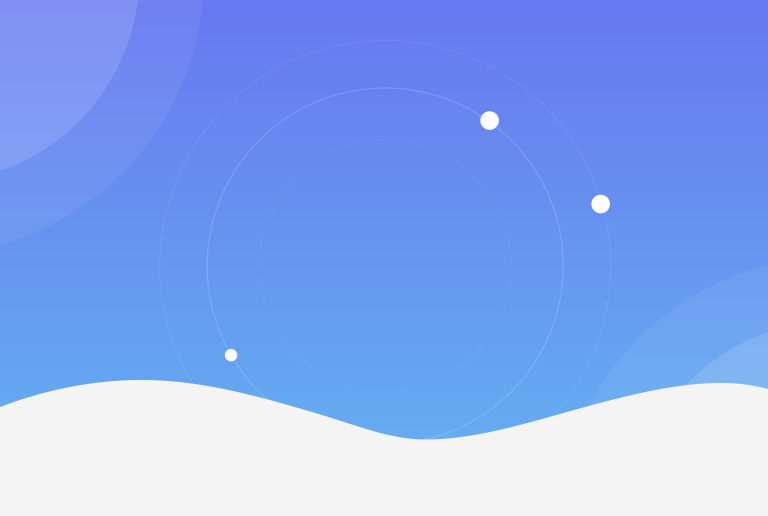
A WebGL 1 fragment shader for this background:

```glsl
precision highp float;
// Blue gradient sky with corner discs, thin orbits with dots, and a pale wave below.

uniform vec2 u_resolution;

// Lengths are fractions of the canvas height.
const float ASPECT = 1.4884;

const vec3 SKY_TOP = vec3(0.405, 0.468, 0.941);
const vec3 SKY_LOW = vec3(0.395, 0.675, 0.941);
const vec3 WAVE_COLOR = vec3(0.957);
const vec3 WHITE = vec3(1.0);
const float HORIZON = 0.147;

// Corner discs: centre x, centre y, radius
const vec3 LEFT_OUTER = vec3(-0.1483, 1.0484, 0.5438);
const vec3 LEFT_INNER = vec3(-0.1318, 1.0484, 0.4021);
const vec3 RIGHT_OUTER = vec3(1.6221, -0.0388, 0.5426);
const vec3 RIGHT_INNER = vec3(1.6279, -0.0329, 0.4140);
const float OUTER_ALPHA = 0.06;
const float INNER_ALPHA = 0.125;

// Orbits: radii and opacities from the inside out
const vec2 ORBIT_CENTER = vec2(0.7465, 0.4845);
const vec3 ORBIT_RADII = vec3(0.244, 0.345, 0.437);
const vec3 ORBIT_ALPHAS = vec3(0.03, 0.18, 0.08);
const float LINE_HALF_WIDTH = 0.001;

// Dots: orbit radius, angle, size
const vec3 DOT_TOP = vec3(0.347, 0.948, 0.0180);
const vec3 DOT_RIGHT = vec3(0.4345, 0.280, 0.0180);
const vec3 DOT_LOW = vec3(0.345, 3.666, 0.0120);

// Wave knots: x, height, slope
const vec3 KNOT_0 = vec3(0.0, 0.2112, 0.38);
const vec3 KNOT_1 = vec3(0.2752, 0.2636, 0.0);
const vec3 KNOT_2 = vec3(0.624, 0.1957, -0.30);
const vec3 KNOT_3 = vec3(0.8236, 0.1483, 0.0);
const vec3 KNOT_4 = vec3(1.1337, 0.2112, 0.27);
const vec3 KNOT_5 = vec3(1.3992, 0.2578, 0.0);
const vec3 KNOT_6 = vec3(1.4884, 0.2461, -0.26);

// Smooth coverage of a shape from its signed distance
float coverage(float dist, float pixel) {
    return clamp(0.5 - dist / pixel, 0.0, 1.0);
}

float disc(vec2 p, vec3 circle, float pixel) {
    return coverage(length(p - circle.xy) - circle.z, pixel);
}

float orbitLine(float fromCenter, float radius, float pixel) {
    return coverage(abs(fromCenter - radius) - LINE_HALF_WIDTH, pixel);
}

float orbitDot(vec2 p, vec3 dot3, float pixel) {
    vec2 center = ORBIT_CENTER + dot3.x * vec2(cos(dot3.y), sin(dot3.y));
    return disc(p, vec3(center, dot3.z), pixel);
}

// Cubic Hermite curve between two knots
float hermite(float x, vec3 a, vec3 b) {
    float span = b.x - a.x;
    float t = clamp((x - a.x) / span, 0.0, 1.0);
    float s = 1.0 - t;
    return mix(a.y, b.y, t * t * (3.0 - 2.0 * t))
         + span * t * s * (a.z * s - b.z * t);
}

float waveHeight(float x) {
    if (x < KNOT_1.x) return hermite(x, KNOT_0, KNOT_1);
    if (x < KNOT_2.x) return hermite(x, KNOT_1, KNOT_2);
    if (x < KNOT_3.x) return hermite(x, KNOT_2, KNOT_3);
    if (x < KNOT_4.x) return hermite(x, KNOT_3, KNOT_4);
    if (x < KNOT_5.x) return hermite(x, KNOT_4, KNOT_5);
    return hermite(x, KNOT_5, KNOT_6);
}

void main() {
    vec2 p = gl_FragCoord.xy / u_resolution * vec2(ASPECT, 1.0);
    float pixel = 1.0 / u_resolution.y;

    // Sky
    float rise = clamp((p.y - HORIZON) / (1.0 - HORIZON), 0.0, 1.0);
    vec3 color = mix(SKY_LOW, SKY_TOP, rise);

    // Translucent corner discs
    float outer = max(disc(p, LEFT_OUTER, pixel), disc(p, RIGHT_OUTER, pixel));
    float inner = max(disc(p, LEFT_INNER, pixel), disc(p, RIGHT_INNER, pixel));
    color = mix(color, WHITE, OUTER_ALPHA * outer);
    color = mix(color, WHITE, INNER_ALPHA * inner);

    // Orbits
    float fromCenter = length(p - ORBIT_CENTER);
    for (int i = 0; i < 3; i++) {
        float line = orbitLine(fromCenter, ORBIT_RADII[i], pixel);
        color = mix(color, WHITE, ORBIT_ALPHAS[i] * line);
    }

    // Dots
    float dots = max(orbitDot(p, DOT_TOP, pixel), orbitDot(p, DOT_RIGHT, pixel));
    dots = max(dots, orbitDot(p, DOT_LOW, pixel));
    color = mix(color, WHITE, dots);

    // Foreground wave
    color = mix(color, WAVE_COLOR, coverage(p.y - waveHeight(p.x), pixel));

    gl_FragColor = vec4(color, 1.0);
}
```
